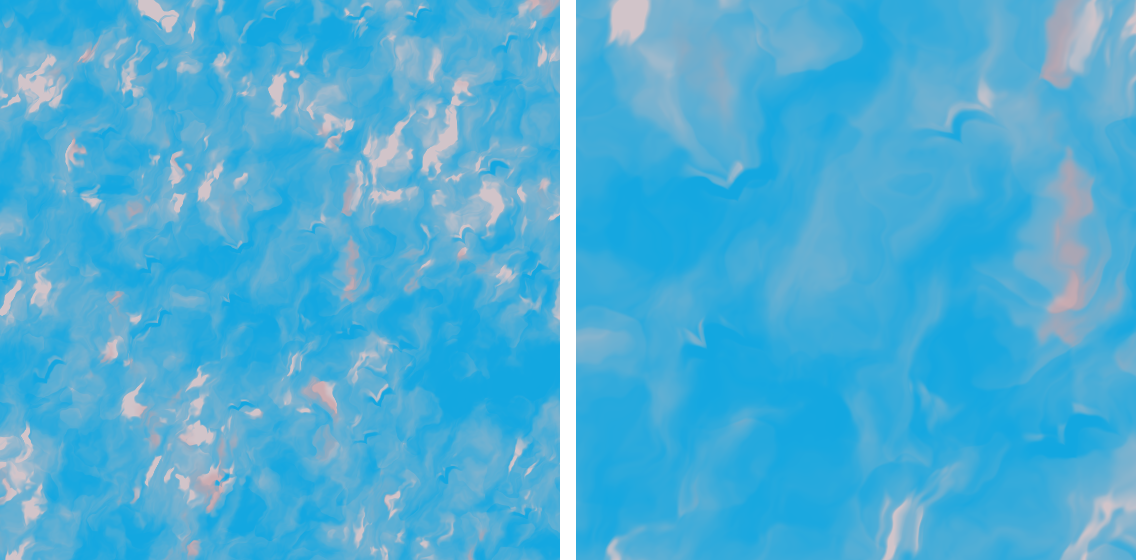
Left, the full canvas; right, a detail of the centre.
Write a Shadertoy shader that draws this texture.

```glsl
// Painted sky-blue texture: deep blue under pale torn washes, pinkish flecks and small curls.
// Warped layered noise gives clouds, streaks and flecks; cellular dabs, crisp on one side,
// give the torn paint edges. One tone value then picks the colour.

#define CLOUD_SCALE   6.0
#define CLOUD_GAIN    1.5
#define STREAK_SCALE  vec2(32.0, 17.0)
#define STREAK_GAIN   1.45
#define FLECK_SCALE   vec2(46.0, 24.0)
#define FLECK_GAIN    1.0
#define DAB_SCALE     7.5
#define DAB_GAIN      0.5
#define WARP_AMOUNT   0.07
#define CURL_SCALE    6.0
#define BASE_TONE     0.46
#define ROSE_AMOUNT   0.6

const vec3 DEEP_BLUE  = vec3(0.07, 0.655, 0.88);
const vec3 PALE_BLUE  = vec3(0.49, 0.70, 0.81);
const vec3 PINK_WHITE = vec3(0.82, 0.77, 0.79);
const vec3 DUSTY_ROSE = vec3(0.78, 0.61, 0.63);

float hash(vec2 p) {
    vec3 q = fract(vec3(p.xyx) * 0.1031);
    q += dot(q, q.yzx + 33.33);
    return fract((q.x + q.y) * q.z);
}

vec2 hash2(vec2 p) {
    return vec2(hash(p + 17.3), hash(p + 71.9));
}

mat2 rotation(float a) {
    return mat2(cos(a), -sin(a), sin(a), cos(a));
}

float valueNoise(vec2 p) {
    vec2 i = floor(p), f = fract(p);
    f = f * f * (3.0 - 2.0 * f);
    float low  = mix(hash(i), hash(i + vec2(1, 0)), f.x);
    float high = mix(hash(i + vec2(0, 1)), hash(i + vec2(1, 1)), f.x);
    return mix(low, high, f.y);
}

// Layered noise, normalised to 0..1
float fbm(vec2 p, int octaves) {
    float sum = 0.0, weight = 0.5, total = 0.0;
    for (int i = 0; i < octaves; i++) {
        sum += weight * valueNoise(p);
        total += weight;
        weight *= 0.5;
        p = rotation(0.5) * p * 2.03 + 19.7;
    }
    return sum / total;
}

// Scattered lighter and darker dabs: crisp on one side, fading on the other
float paintDabs(vec2 p) {
    float sum = 0.0;
    for (int j = -1; j <= 1; j++)
    for (int i = -1; i <= 1; i++) {
        vec2 id = floor(p) + vec2(i, j);
        vec2 q = rotation(6.283 * hash(id + 5.1)) * (p - id - hash2(id));
        float size = 0.4 + 0.35 * hash(id + 9.4);
        float body = 1.0 - smoothstep(size - 0.08, size, length(q * vec2(1.0, 1.5)));
        float fade = smoothstep(-size, size, q.x);
        sum += body * fade * (2.0 * hash(id + 2.7) - 1.0);
    }
    return sum;
}

// Small rising marks: broken dark arches under a thin pale rim
float curlMarks(vec2 p) {
    float sum = 0.0;
    for (int j = -1; j <= 1; j++)
    for (int i = -1; i <= 1; i++) {
        vec2 id = floor(p) + vec2(i, j);
        vec2 q = rotation(0.5) * (p - id - hash2(id + 40.0));
        float present = smoothstep(0.35, 0.8, hash(id + 63.0));
        float reach = 1.0 - smoothstep(0.06, 0.2, abs(q.x));
        float offset = q.y - 0.07 * abs(sin(q.x * 17.0 + 0.6));
        float broken = smoothstep(0.3, 0.6, valueNoise(p * 14.0));
        float dark = 1.0 - smoothstep(0.01, 0.04, abs(offset));
        float rim = 1.0 - smoothstep(0.005, 0.035, abs(offset - 0.05));
        sum += present * reach * (0.6 * rim * broken - 0.8 * dark);
    }
    return sum;
}

void mainImage(out vec4 fragColor, in vec2 fragCoord) {
    vec2 uv = fragCoord / min(iResolution.x, iResolution.y) + 3.0;

    // Ragged domain warp shared by all layers
    vec2 warp = vec2(fbm(uv * 16.0, 4), fbm(uv * 16.0 + 53.0, 4)) - 0.5;
    vec2 p = uv + WARP_AMOUNT * warp;
    vec2 slanted = vec2(dot(p, vec2(0.91, -0.42)), dot(p, vec2(0.42, 0.91)));

    // Tone: 0 deep blue, 1 pale blue, above 1 pinkish white
    float cloud = fbm(p * CLOUD_SCALE, 4) - 0.5;
    float tone = BASE_TONE + CLOUD_GAIN * cloud;
    tone += STREAK_GAIN * (fbm(slanted * STREAK_SCALE, 4) - 0.5);
    tone += DAB_GAIN * paintDabs(p * DAB_SCALE);
    tone += 0.7 * DAB_GAIN * paintDabs(p * DAB_SCALE * 2.4 + 31.0);

    // Sparse crisp flecks gather where the clouds are pale
    float fleck = smoothstep(0.56, 0.76, fbm(slanted * FLECK_SCALE + 11.0, 3));
    tone += FLECK_GAIN * fleck * smoothstep(-0.08, 0.14, cloud);
    tone += curlMarks((uv + 0.6 * WARP_AMOUNT * warp) * CURL_SCALE);
    tone = 0.5 * (tone + sqrt(tone * tone + 0.02));

    // Colour ramp, then rose stains in small upright patches of the paler paint
    vec3 color = mix(DEEP_BLUE, PALE_BLUE, clamp(tone, 0.0, 1.0));
    color = mix(color, PINK_WHITE, clamp((tone - 1.0) / 0.5, 0.0, 1.0));
    float stain = smoothstep(0.6, 0.78, fbm(p * vec2(19.0, 8.0) + 87.0, 3));
    color = mix(color, DUSTY_ROSE, ROSE_AMOUNT * stain * smoothstep(0.55, 1.1, tone));

    fragColor = vec4(color, 1.0);
}
```
